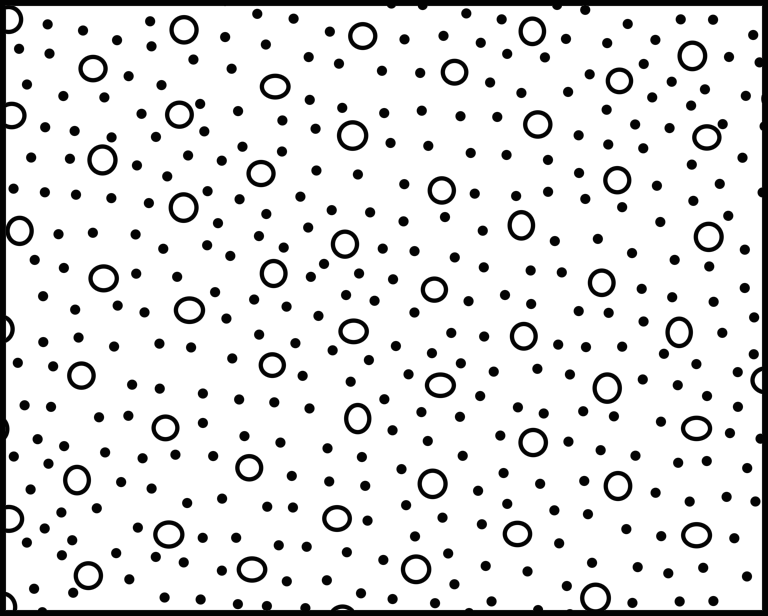
This pattern is drawn by a Shadertoy shader. Its source:

```glsl
// Black dots and small oval rings scattered evenly on white, inside a thin black frame.
#define PITCH 0.0608        // mean spacing of marks, in canvas heights
#define TILT 0.83           // lattice direction in radians
#define JITTER 0.2          // random shift, in pitches
#define WARP 0.28           // slow drift of the lattice, in pitches
#define DOT_RADIUS 0.0082
#define RING_RADII_MIN vec2(0.0187, 0.0172)
#define RING_RADII_MAX vec2(0.0221, 0.0222)
#define RING_STROKE 0.0070
#define FRAME_WIDTH 0.0097
#define INK vec3(0.01)
#define PAPER vec3(1.0)

const float TAU = 6.2831853;

vec2 hash2(vec2 p) {
    vec3 q = fract(p.xyx * vec3(0.1031, 0.1030, 0.0973));
    q += dot(q, q.yzx + 33.33);
    return fract((q.xx + q.yz) * q.zy);
}

// Approximate signed distance to an axis-aligned ellipse
float ellipseDistance(vec2 p, vec2 radii) {
    float k = length(p / radii);
    float slope = length(p / (radii * radii));
    return k * (k - 1.0) / max(slope, 1e-4);
}

// Lattice point moved by a random shift and a slow wave
vec2 markCentre(vec2 cell, mat2 lattice) {
    vec2 base = lattice * cell;
    vec2 rnd = hash2(cell + 71.0);
    float angle = TAU * rnd.x;
    vec2 shift = JITTER * sqrt(rnd.y) * vec2(cos(angle), sin(angle));
    vec2 wave = WARP * sin(base.yx * vec2(11.0, 9.0) + base * 5.0 + vec2(0.7, 2.1));
    return base + PITCH * (shift + wave);
}

// Distance to the nearest mark: every seventh lattice point is a ring
float marksDistance(vec2 p) {
    vec2 directions = vec2(TILT, TILT + TAU / 6.0);
    mat2 lattice = PITCH * mat2(cos(directions.x), sin(directions.x),
                                cos(directions.y), sin(directions.y));
    vec2 home = floor(inverse(lattice) * p + 0.5);
    float nearest = 1.0;
    for (int j = -2; j <= 2; j++) {
        for (int i = -2; i <= 2; i++) {
            vec2 cell = home + vec2(i, j);
            vec2 offset = p - markCentre(cell, lattice);
            bool isRing = mod(cell.x + 3.0 * cell.y + 0.5, 7.0) < 1.0;
            float d = length(offset) - DOT_RADIUS;
            if (isRing) {
                vec2 radii = mix(RING_RADII_MIN, RING_RADII_MAX, hash2(cell + 213.0));
                d = abs(ellipseDistance(offset, radii)) - 0.5 * RING_STROKE;
            }
            nearest = min(nearest, d);
        }
    }
    return nearest;
}

void mainImage(out vec4 fragColor, in vec2 fragCoord) {
    float pixel = 1.0 / iResolution.y;
    vec2 p = fragCoord * pixel;
    vec2 size = iResolution.xy * pixel;

    // Frame along the canvas edge
    vec2 toEdge = min(p, size - p);
    float frame = min(toEdge.x, toEdge.y) - FRAME_WIDTH;

    float d = min(frame, marksDistance(p));
    float paperAmount = smoothstep(-0.75 * pixel, 0.75 * pixel, d);
    fragColor = vec4(mix(INK, PAPER, paperAmount), 1.0);
}
```
